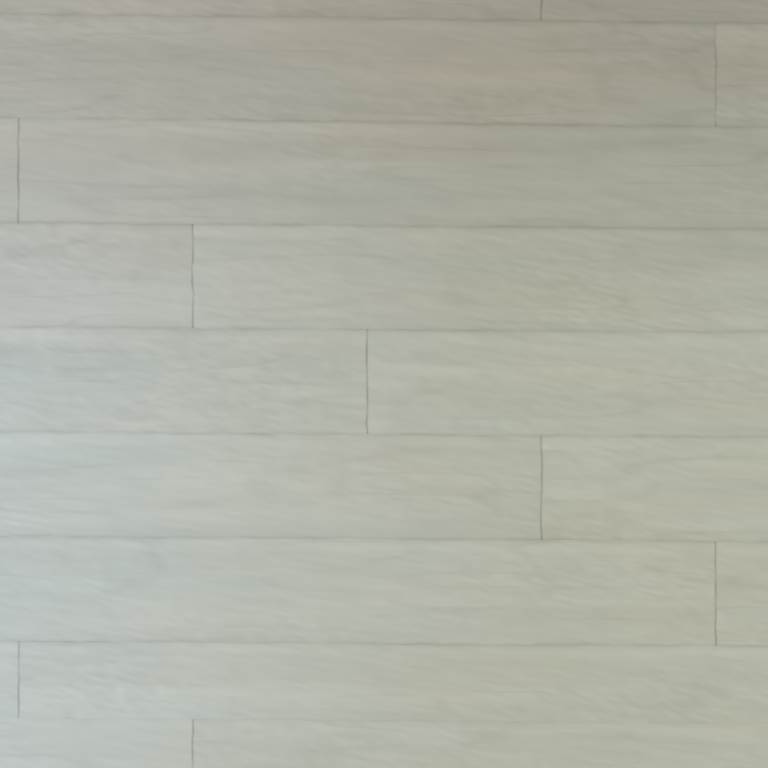
Write a three.js fragment shader that draws this texture.

```glsl
// Pale washed wood floor: long horizontal planks whose end joints step
// across row by row. Stretched noise gives the grain, Gaussian profiles
// the soft broken seams, and a smooth two-way gradient the uneven daylight.

varying vec2 vUv;

// Layout, in canvas units; rows are counted downward
const float ROW_HEIGHT = 0.1362;
const float FIRST_SEAM = 0.0170;
const float LAST_ROW = 6.0;
const float LAST_ROW_SQUEEZE = 1.35;
const float TILT_TOP = 0.014;
const float TILT_BOTTOM = 0.007;
const float JOINT_START = 0.0240;
const float JOINT_STEP = 0.2270;
const float JOINT_CYCLE = 5.0;

// Line widths and depths
const float SEAM_WIDTH = 0.0025;
const float SEAM_DEPTH = 0.044;
const float SHADE_WIDTH = 0.009;
const float SHADE_DEPTH = 0.012;
const float JOINT_WIDTH = 0.0015;
const float JOINT_DEPTH = 0.105;
const float SEAM_WOBBLE = 0.0022;
const float JOINT_WOBBLE = 0.0016;

// Grain strengths
const float STREAK_DEPTH = 0.046;
const float FIBRE_DEPTH = 0.020;
const float FLECK_DEPTH = 0.016;
const float VEIN_DEPTH = 0.022;
const float PLANK_VARIATION = 0.007;

// Light across the floor
const vec3 TOP_LEFT = vec3(0.668, 0.652, 0.615);
const vec3 TOP_RIGHT = vec3(0.610, 0.592, 0.540);
const vec3 LOW_LEFT = vec3(0.745, 0.772, 0.762);
const vec3 LOW_RIGHT = vec3(0.698, 0.706, 0.646);
const vec3 WARM_TINT = vec3(0.012, 0.000, -0.004);

float hash(vec2 p) {
  return fract(sin(dot(p, vec2(127.1, 311.7))) * 43758.5453);
}

float noise(vec2 p) {
  vec2 cell = floor(p);
  vec2 f = fract(p);
  f = f * f * (3.0 - 2.0 * f);
  float low = mix(hash(cell), hash(cell + vec2(1.0, 0.0)), f.x);
  float high = mix(hash(cell + vec2(0.0, 1.0)), hash(cell + 1.0), f.x);
  return mix(low, high, f.y);
}

float fbm(vec2 p) {
  float sum = 0.0;
  float weight = 0.5;
  for (int i = 0; i < 4; i++) {
    sum += weight * noise(p);
    p = p * 2.03 + 17.3;
    weight *= 0.5;
  }
  return sum / 0.9375;
}

float bell(float d, float width) {
  return exp(-d * d / (width * width));
}

// Light gradient: dim and warm at the top, cool and bright at lower left
vec3 daylight(vec2 p) {
  float down = smoothstep(-0.15, 0.62, p.y);
  float across = smoothstep(-0.1, 0.75, p.x);
  vec3 left = mix(TOP_LEFT, LOW_LEFT, down);
  vec3 right = mix(TOP_RIGHT, LOW_RIGHT, down);
  return mix(left, right, across);
}

// Wood grain around zero, different on each plank
float grain(vec2 p, float seed) {
  vec2 q = p + vec2(seed * 7.0, seed * 3.0);
  q.y += 0.016 * (noise(q * vec2(4.0, 8.0)) - 0.5);
  float streak = fbm(q * vec2(2.4, 32.0)) - 0.5;
  float fibre = noise(vec2(q.x * 24.0, (q.y - 0.16 * q.x) * 180.0)) - 0.5;
  float fleck = noise(vec2(q.x * 75.0, (q.y - 0.3 * q.x) * 200.0)) - 0.5;
  float ridge = 1.0 - abs(2.0 * noise(q * vec2(6.0, 46.0)) - 1.0);
  float vein = smoothstep(0.80, 1.0, ridge) * noise(q * vec2(16.0, 30.0));
  fleck *= noise(q * vec2(5.0, 16.0)) * 2.0;
  return STREAK_DEPTH * streak + FIBRE_DEPTH * fibre + FLECK_DEPTH * fleck - VEIN_DEPTH * vein;
}

void main() {
  vec2 p = vec2(vUv.x, 1.0 - vUv.y);

  // Rows, slightly tilted, the last one narrower
  float tilt = mix(TILT_TOP, TILT_BOTTOM, smoothstep(0.0, 0.5, p.y));
  float wobble = SEAM_WOBBLE * (fbm(vec2(p.x * 38.0, floor(p.y * 7.0))) - 0.5);
  float t = (p.y - FIRST_SEAM - tilt * p.x + wobble) / ROW_HEIGHT;
  t += (LAST_ROW_SQUEEZE - 1.0) * max(t - LAST_ROW, 0.0);
  float row = floor(t);
  float seam = floor(t + 0.5);
  float seamOffset = (t - seam) * ROW_HEIGHT;

  // End joints, stepping sideways from row to row
  float plankLength = JOINT_STEP * JOINT_CYCLE;
  float joint = JOINT_START + JOINT_STEP * mod(row - 1.0, JOINT_CYCLE);
  joint += JOINT_WOBBLE * (noise(vec2(row, p.y * 60.0)) - 0.5);
  float along = (p.x - joint) / plankLength;
  float jointOffset = (along - floor(along + 0.5)) * plankLength;
  float seed = hash(vec2(row, floor(along)) + 3.7);

  // Plank surface
  vec3 color = daylight(p) + grain(p, seed) + PLANK_VARIATION * (seed - 0.5);
  color += WARM_TINT * (fbm(p * vec2(3.0, 18.0) + seed) - 0.5) * 2.0;

  // Worn seams: broken dark line, soft shade, pale lower edge
  float wear = mix(0.2, 1.25, fbm(vec2(p.x * 24.0, seam * 5.0)));
  wear *= 1.0 - 0.75 * smoothstep(LAST_ROW + 0.4, LAST_ROW + 0.9, t);
  color -= wear * SEAM_DEPTH * bell(seamOffset, SEAM_WIDTH);
  color -= wear * SHADE_DEPTH * bell(seamOffset + 0.003, SHADE_WIDTH);
  color += 0.012 * bell(seamOffset - 0.012, 0.008);
  float jointWear = mix(0.45, 1.1, noise(vec2(row * 3.0, p.y * 60.0)));
  jointWear *= 1.0 - 0.5 * smoothstep(0.8, 1.0, p.x) * step(row, 0.5);
  color -= jointWear * JOINT_DEPTH * bell(jointOffset, JOINT_WIDTH);

  gl_FragColor = vec4(clamp(color, 0.0, 1.0), 1.0);
}
```
